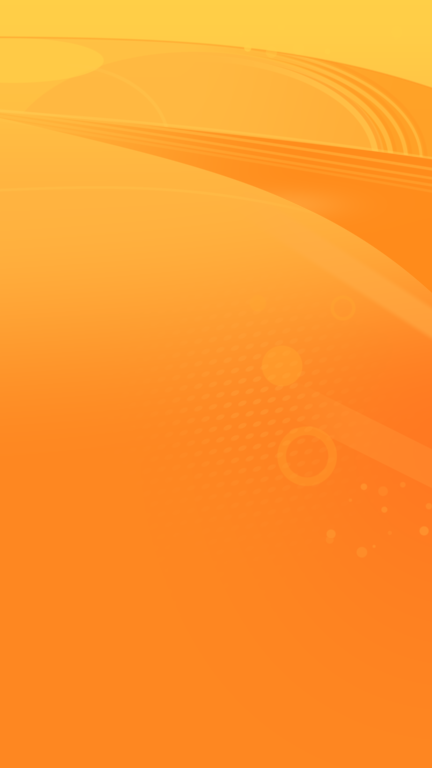
This background is drawn by a Shadertoy shader. Its source:

```glsl
const vec3 GOLD = vec3(1.00, 0.81, 0.28);
const vec3 AMBER = vec3(1.00, 0.70, 0.25);
const vec3 ORANGE = vec3(0.995, 0.53, 0.13);
const vec3 DEEP = vec3(1.00, 0.54, 0.10);
const vec3 EMBER = vec3(1.00, 0.46, 0.13);
const vec3 PEACH = vec3(1.00, 0.68, 0.28);
const vec3 GLINT = vec3(1.00, 0.80, 0.32);
const int ARCS = 4;
const int STREAKS = 5;
const int DOTS = 13;
const vec2 HALFTONE_CELL = vec2(0.034, 0.026);

float px; // one pixel in canvas units

float hash(vec2 p) {
    return fract(sin(dot(p, vec2(12.9898, 78.233))) * 43758.5453);
}

float fill(float dist) {
    return smoothstep(px, -px, dist);
}

float stroke(float dist, float halfWidth) {
    return fill(abs(dist) - halfWidth);
}

float glow(vec2 p, vec2 radius) {
    vec2 q = p / radius;
    return exp(-dot(q, q));
}

float ellipse(vec2 p, vec2 radius) {
    float k = length(p / radius);
    return k * (k - 1.0) / max(length(p / (radius * radius)), 1e-4);
}

// Edges of the ribbons: depth below the top as a function of x
float crestEdge(float x) { return 0.086 + 0.01 * x + 0.108 * x * x * x; }
float foldEdge(float x) { return 0.257 + 0.09 * x + 0.02 * x * x; }
float keelEdge(float x) { return 0.273 + 0.235 * x + 0.17 * x * x * x * x; }

vec3 backdrop(vec2 p) {
    vec3 col = mix(GOLD, AMBER, smoothstep(0.0, 0.5, p.y));
    col = mix(col, ORANGE, smoothstep(0.48, 1.09, p.y + 0.06 * p.x));
    col = mix(col, EMBER, 0.85 * glow(p - vec2(1.08, 1.04), vec2(0.42, 0.32)));
    return mix(col, EMBER, 0.25 * glow(p - vec2(1.05, 1.4), vec2(0.4, 0.3)));
}

// Translucent sweeps below the ribbons
vec3 sweeps(vec3 col, vec2 p) {
    float upper = p.y - 0.46 - 0.64 * (p.x - 0.55);
    col = mix(col, PEACH, 0.55 * smoothstep(0.045, 0.025, abs(upper)) * smoothstep(0.5, 0.75, p.x));
    float lower = p.y - 0.91 - 0.5 * (p.x - 0.65);
    col = mix(col, PEACH, 0.2 * stroke(lower, 0.045) * smoothstep(0.62, 0.85, p.x));
    float seam = p.y - 0.44 - 0.14 * p.x + 0.06 * sin(3.0 * p.x);
    return mix(col, GLINT, 0.25 * stroke(seam, 0.003) * smoothstep(0.85, 0.5, p.x));
}

vec3 ribbons(vec3 col, vec2 p) {
    float crest = p.y - crestEdge(p.x);
    float fold = p.y - foldEdge(p.x);
    float keel = p.y - keelEdge(p.x);

    // Upper ribbon with a warm inner shell and a bright oval
    float upper = fill(-crest) * fill(fold);
    vec3 shade = mix(vec3(1.0, 0.75, 0.26), vec3(1.0, 0.62, 0.14), smoothstep(0.4, 0.95, p.x));
    float shell = ellipse(p - vec2(0.45, 0.37), vec2(0.44, 0.25));
    shade = mix(shade, vec3(1.0, 0.70, 0.25), 0.65 * fill(shell));
    shade = mix(shade, GOLD, 0.7 * fill(ellipse(p - vec2(0.03, 0.14), vec2(0.21, 0.052))));
    col = mix(col, shade, 0.9 * upper);
    for (int i = 0; i < ARCS; i++) {
        float k = float(i);
        float arc = ellipse(p - vec2(0.45, 0.37), vec2(0.42 + 0.035 * k, 0.235 + 0.011 * k));
        float fade = smoothstep(0.42, 0.8, p.x) * upper;
        col = mix(col, GLINT, 0.5 * fade * stroke(arc, 0.007 - 0.0012 * k));
        col = mix(col, DEEP, 0.25 * fade * stroke(arc - 0.011, 0.004));
    }
    float inner = ellipse(p - vec2(0.14, 0.33), vec2(0.25, 0.18));
    col = mix(col, GLINT, 0.3 * upper * stroke(inner, 0.004) * smoothstep(0.1, 0.3, p.x));
    col = mix(col, DEEP, 0.35 * stroke(crest, 0.002));

    // Lower ribbon deepens to the right
    float lower = fill(-fold) * fill(keel);
    col = mix(col, DEEP, lower * mix(0.2, 0.95, smoothstep(0.0, 0.75, p.x)));
    float pale = glow(p - vec2(0.67, 0.475), vec2(0.13, 0.035));
    col = mix(col, PEACH, 0.55 * pale * fill(keel));

    // Fine streaks fan out along the fold
    for (int i = 0; i < STREAKS; i++) {
        float k = float(i);
        float line = fold - k * (0.004 + 0.016 * p.x) + 0.006 * sin(3.0 * p.x + k);
        float strength = 0.45 - 0.07 * k;
        col = mix(col, GLINT, strength * stroke(line, 0.0025 + 0.001 * hash(vec2(k, 3.0))));
    }
    return col;
}

vec3 halftone(vec3 col, vec2 p) {
    vec2 q = vec2(p.x, p.y + 0.12 * p.x) / HALFTONE_CELL;
    q.x += 0.5 * mod(floor(q.y), 2.0);
    vec2 cell = (fract(q) - 0.5) * HALFTONE_CELL;
    cell.x += 0.5 * cell.y;
    float mask = glow(p - vec2(0.59, 0.92), vec2(0.18, 0.21));
    return mix(col, PEACH, 0.28 * mask * fill(ellipse(cell, vec2(0.009, 0.006))));
}

// Small discs scattered inside a box
float scatter(vec2 p, vec2 corner, vec2 size, float seed) {
    float cover = 0.0;
    for (int i = 0; i < DOTS; i++) {
        float k = float(i) + seed;
        vec2 center = corner + size * vec2(hash(vec2(k, 1.0)), hash(vec2(k, 2.0)));
        float radius = mix(0.003, 0.013, hash(vec2(k, 5.0)));
        cover = max(cover, fill(length(p - center) - radius) * mix(0.3, 0.8, hash(vec2(k, 7.0))));
    }
    return cover;
}

void mainImage(out vec4 fragColor, in vec2 fragCoord) {
    // x runs 0 to 1, y is the depth below the top edge
    px = 1.0 / iResolution.x;
    vec2 p = vec2(fragCoord.x, iResolution.y - fragCoord.y) * px;

    vec3 col = sweeps(backdrop(p), p);
    col = halftone(ribbons(col, p), p);

    // Discs and rings
    float bubbles = 0.4 * fill(length(p - vec2(0.653, 0.847)) - 0.047);
    bubbles += 0.35 * fill(length(p - vec2(0.597, 0.702)) - 0.019);
    bubbles += 0.35 * stroke(length(p - vec2(0.794, 0.713)) - 0.025, 0.004);
    bubbles += 0.3 * stroke(length(p - vec2(0.711, 1.056)) - 0.059, 0.010);
    col = mix(col, vec3(1.0, 0.66, 0.18), bubbles);
    col = mix(col, GOLD, scatter(p, vec2(0.48, 0.0), vec2(0.52, 0.14), 4.0));
    col = mix(col, AMBER, 0.5 * scatter(p, vec2(0.74, 1.11), vec2(0.26, 0.17), 31.0));
    fragColor = vec4(col, 1.0);
}
```
